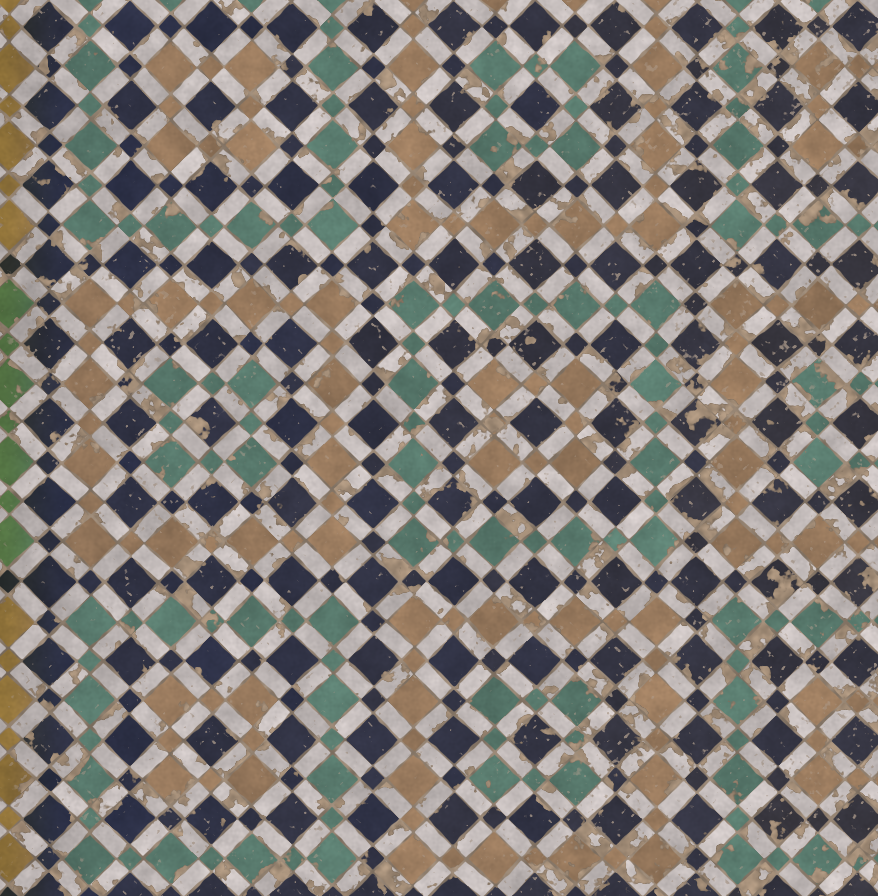
A Shadertoy shader for this pattern:

```glsl
// Worn mosaic floor of glazed tiles set on the diagonal: large squares, small squares and
// white bars. Dark squares alternate with teal and ochre ones that form nested 4x4 blocks.
// The grid is turned 45 degrees, each tile is a jittered box, and noise adds chips and pits.

#define REPEATS vec2(10.85, 11.31)   // large squares across and down
#define ORIGIN  vec2(0.11, 0.84)     // first coloured square, in repeats from the top left
#define LARGE   0.335                // half width of a large square, in grid units
#define GROUT   0.016                // half width of a joint
#define WEAR    1.0                  // overall amount of chips and pits
#define WHITE   vec3(0.765, 0.735, 0.730)
#define DARK    vec3(0.195, 0.200, 0.262)
#define TEAL    vec3(0.345, 0.475, 0.425)
#define OCHRE   vec3(0.595, 0.475, 0.365)
#define MORTAR  vec3(0.560, 0.495, 0.430)
#define CLAY    vec3(0.640, 0.555, 0.470)

float hash(vec2 p) {
    vec3 v = fract(p.xyx * vec3(0.1031, 0.1030, 0.0973));
    v += dot(v, v.yzx + 33.33);
    return fract((v.x + v.y) * v.z);
}

float noise(vec2 p) {
    vec2 i = floor(p), f = fract(p);
    f = f * f * (3.0 - 2.0 * f);
    return mix(mix(hash(i), hash(i + vec2(1, 0)), f.x),
               mix(hash(i + vec2(0, 1)), hash(i + vec2(1, 1)), f.x), f.y);
}

float fbm(vec2 p) {
    float sum = 0.0, amp = 0.533;
    for (int i = 0; i < 4; i++) {
        sum += amp * noise(p);
        p = mat2(1.6, 1.2, -1.2, 1.6) * p + 7.3;
        amp *= 0.5;
    }
    return sum;
}

float roundedBox(vec2 p, vec2 halfSize, float radius) {
    vec2 q = abs(p) - halfSize + radius;
    return length(max(q, 0.0)) + min(max(q.x, q.y), 0.0) - radius;
}

// Which colour a coloured square takes: 0 teal, 1 ochre
float blockColour(vec2 cell) {
    cell += vec2(-1.0, 1.0);
    vec2 block = floor(cell / 4.0);
    vec2 fromCentre = abs(cell - 4.0 * block - 1.5);
    float inner = step(max(fromCentre.x, fromCentre.y), 1.0);
    return mod(block.x + block.y + inner, 2.0);
}

// A square between two coloured ones of the same colour joins them, all others are dark
vec3 squareColour(vec2 centre) {
    vec2 lo = floor(centre), hi = ceil(centre);
    float a = blockColour(lo), b = blockColour(hi);
    bool dark = (lo.x != hi.x && lo.y != hi.y) || a != b;
    return dark ? DARK : mix(TEAL, OCHRE, a);
}

void mainImage(out vec4 fragColor, in vec2 fragCoord) {
    vec2 uv = fragCoord / iResolution.xy;
    vec2 q = vec2(uv.x, 1.0 - uv.y) * REPEATS - ORIGIN;
    float aa = 1.1 * REPEATS.y / iResolution.y;

    // Diagonal grid, slightly uneven
    vec2 r = vec2(q.x + q.y, q.x - q.y);
    vec2 g = r + 0.05 * (vec2(noise(r * 0.9), noise(r * 0.9 + 40.0)) - 0.5);

    // Tile index per axis: even for a wide strip, odd for a narrow one
    vec2 nearest = floor(g + 0.5);
    vec2 narrow = step(LARGE, abs(g - nearest));
    vec2 id = mix(2.0 * nearest, 2.0 * floor(g) + 1.0, narrow);
    vec2 centre = 0.5 * id;
    vec2 halfSize = mix(vec2(LARGE), vec2(0.5 - LARGE), narrow) - GROUT;
    bool isBar = narrow.x != narrow.y;

    // Hand-cut tile outline
    float seed = hash(id + 91.0), seed2 = hash(id + 217.0);
    float turn = 0.07 * (seed - 0.5);
    vec2 p = mat2(1.0, turn, -turn, 1.0) * (g - centre);
    p += 0.018 * (vec2(seed2, hash(id + 351.0)) - 0.5);
    float d = roundedBox(p, halfSize, 0.025) + 0.03 * (noise(r * 7.0) - 0.5);
    float face = 1.0 - smoothstep(-aa, aa, d);

    // Glaze colour with firing differences
    vec3 glaze = isBar ? WHITE
        : squareColour(0.5 * vec2(centre.x + centre.y, centre.x - centre.y));
    bool isDark = glaze.b < 0.3;
    float mottle = fbm(r * 3.0 + 10.0 * seed);
    glaze *= 1.0 + 0.12 * (seed2 - 0.5) + 0.22 * (mottle - 0.5);
    if (isDark) glaze += vec3(0.02, 0.01, -0.015) * (2.0 * uv.x - 1.0 + seed - 0.5);
    if (!isBar) glaze.b *= 1.0 - 0.35 * (1.0 - smoothstep(0.0, 0.08, uv.x));

    // Wear gathers in patches and grows towards the right
    float wear = WEAR * (0.55 * noise(q * 0.55 + 5.0) + 0.3 * uv.x + 0.35 * seed);

    // Pits: fine specks in the glaze
    float specks = 0.72 * noise(r * 12.0 + 3.0) + 0.28 * noise(r * 25.0);
    float pits = smoothstep(0.0, 0.14, specks - 0.89 + 0.20 * wear);
    vec3 pitColour = isBar ? CLAY * 0.9 : mix(CLAY, WHITE, 0.3);
    vec3 col = mix(glaze, pitColour, pits * (isDark ? 0.75 : 0.5));

    // Chips: broken glaze, mostly from the edges, with a darker rim
    float chipField = fbm(r * 2.8 + 30.0 * seed2) + 0.09 * smoothstep(-0.16, 0.0, d);
    float chip = chipField - (isBar ? 0.81 : 0.88) + 0.17 * wear;
    vec3 clay = CLAY * (0.88 + 0.24 * noise(r * 9.0));
    clay *= 1.0 - 0.16 * (1.0 - smoothstep(0.0, 0.05, chip));
    col = mix(col, clay, smoothstep(-0.02, 0.02, chip));

    // Joints and overall grain
    vec3 mortar = MORTAR * (0.85 + 0.3 * noise(r * 6.0 + 20.0));
    col = mix(mortar, col, face);
    col *= 0.97 + 0.06 * noise(r * 20.0 + 60.0);
    col *= 1.0 - 0.06 * (1.0 - smoothstep(0.0, 0.15, uv.x));
    fragColor = vec4(clamp(col, 0.0, 1.0), 1.0);
}
```
